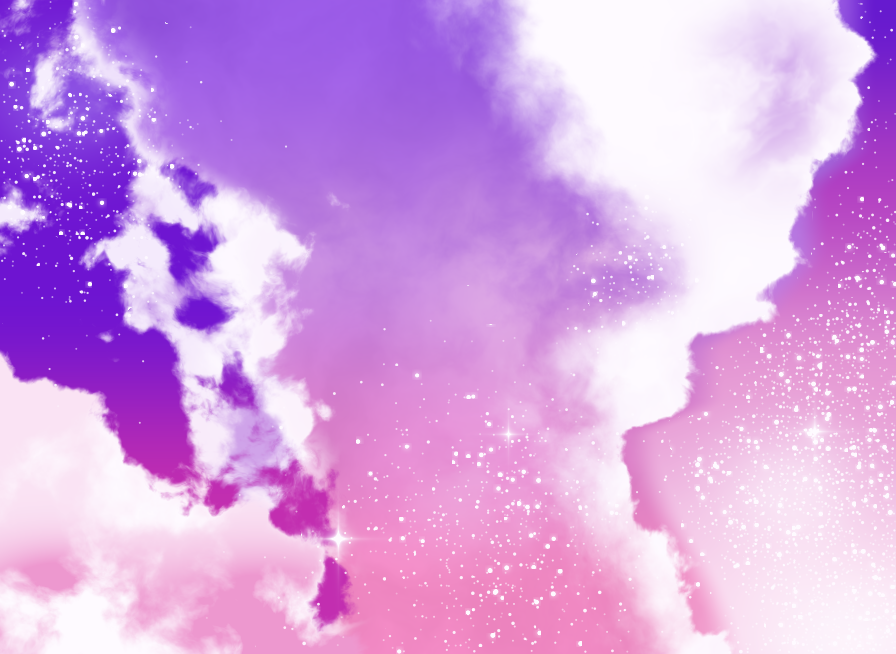
A WebGL 2 fragment shader for this texture:

```glsl
#version 300 es
precision highp float;
// Violet to pink sky with billowing white clouds, a hazy veil and scattered stars.
#define EDGE_ROUGH 0.24
#define EDGE_SOFT 0.024
#define RIM_WIDTH 0.04
#define WISP_GAIN 0.6
#define STAR_LAYERS 5
#define STAR_SIZE 0.0013
#define ASPECT 1.369
uniform vec2 u_resolution;
out vec4 outColor;
const vec3 WHITE = vec3(0.995, 0.98, 1.0);
const vec3 LILAC = vec3(0.78, 0.6, 0.91);
const vec3 PALE = vec3(0.93, 0.76, 0.91);
const vec3 PINK = vec3(0.92, 0.53, 0.78);

float hash(vec2 p) {
  vec3 q = fract(p.xyx * vec3(0.1031, 0.1030, 0.0973));
  q += dot(q, q.yzx + 33.33);
  return fract((q.x + q.y) * q.z);
}
float noise(vec2 p) {
  vec2 i = floor(p), f = fract(p);
  f = f * f * (3.0 - 2.0 * f);
  return mix(mix(hash(i), hash(i + vec2(1, 0)), f.x),
             mix(hash(i + vec2(0, 1)), hash(i + 1.0), f.x), f.y);
}
float fbm(vec2 p) {
  float sum = 0.0, amp = 0.5;
  for (int i = 0; i < 6; i++) {
    sum += amp * noise(p);
    p = mat2(1.6, 1.2, -1.2, 1.6) * p + 7.3;
    amp *= 0.53;
  }
  return sum;
}
// Smooth step whose ends may run in either direction.
float ramp(float a, float b, float x) {
  float t = clamp((x - a) / (b - a), 0.0, 1.0);
  return t * t * (3.0 - 2.0 * t);
}
float glow(vec2 p, float x, float y, float rx, float ry) {
  vec2 d = (p - vec2(x, y)) / vec2(rx, ry);
  return exp(-dot(d, d));
}
// Approximate signed depth inside an ellipse.
float puff(vec2 p, float x, float y, float rx, float ry) {
  return (1.0 - length((p - vec2(x, y)) / vec2(rx, ry))) * min(rx, ry);
}
// Bright core with a four-pointed flare.
float glint(vec2 p, float x, float y, float size) {
  vec2 a = abs(p - vec2(x, y)) / size;
  return exp(-a.x * 14.0 - a.y * 1.8) + exp(-a.y * 14.0 - a.x * 1.8) + 0.5 * exp(-dot(a, a) * 5.0);
}
float stars(vec2 p, float density) {
  float sum = 0.0;
  for (int i = 0; i < STAR_LAYERS; i++) {
    float scale = 24.0 + 19.0 * float(i);
    vec2 q = p * scale + 17.0 * float(i), cell = floor(q);
    float size = hash(cell + 91.3), r = STAR_SIZE * (0.3 + 1.7 * pow(size, 6.0));
    vec2 spot = 0.2 + 0.6 * vec2(hash(cell + 11.1), hash(cell + 47.9));
    float d = length(fract(q) - spot) / scale;
    float disc = 1.0 - smoothstep(r, r + 1.3 / u_resolution.y, d);
    float halo = step(0.93, size) * 0.35 * exp(-d * d * 25000.0);
    sum += step(hash(cell + 3.7), density) * (0.3 + 0.7 * size) * (disc + halo);
  }
  return sum;
}
void main() {
  vec2 p = gl_FragCoord.xy / u_resolution * vec2(ASPECT, 1.0);
  float x = p.x, y = p.y;
  vec2 warp = vec2(fbm(p * 5.0), fbm(p * 5.0 + 31.0)) - 0.5;
  float broad = fbm(p * 4.0 + warp), detail = fbm(p * 13.0 + warp + 5.0);
  float rough = (0.35 * broad + 0.65 * detail - 0.51) * EDGE_ROUGH;
  // Edges of the veil and of the tall cloud, as x along y.
  float veilLeft = 0.1 + 0.11 * ramp(1.0, 0.85, y) + 0.16 * ramp(0.8, 0.66, y) + 0.1 * ramp(0.46, 0.2, y);
  float tallRight = 0.98 + 0.1 * ramp(0.33, 0.39, y) + 0.09 * ramp(0.46, 0.53, y)
    + 0.07 * ramp(0.5, 0.62, y) + 0.07 * ramp(0.7, 0.78, y) + 0.13 * ramp(0.33, 0.0, y);
  float tallLeft = 0.73 + 0.12 * ramp(1.0, 0.75, y) + 0.14 * ramp(0.75, 0.6, y)
    - 0.12 * ramp(0.56, 0.44, y) + 0.12 * ramp(0.28, 0.0, y);
  // Deep sky on both sides.
  vec3 west = mix(vec3(0.43, 0.08, 0.82), vec3(0.76, 0.18, 0.69), ramp(0.56, 0.22, y));
  west = mix(west, vec3(0.6, 0.42, 0.92), 0.7 * glow(p, 0.1, 0.85, 0.13, 0.1));
  vec3 east = mix(vec3(0.4, 0.1, 0.81), vec3(0.7, 0.25, 0.76), ramp(1.0, 0.68, y));
  east = mix(east, vec3(0.9, 0.6, 0.83), ramp(0.74, 0.4, y));
  east = mix(east, vec3(0.97, 0.82, 0.92), ramp(0.42, 0.08, y));
  vec3 col = mix(west, east, ramp(0.6, 0.9, x));
  // Hazy veil with faint wisps and a bright rim.
  vec3 veil = mix(vec3(0.58, 0.33, 0.88), vec3(0.72, 0.47, 0.87), ramp(1.0, 0.56, y));
  veil = mix(veil, vec3(0.87, 0.51, 0.8), ramp(0.64, 0.3, y));
  veil = mix(veil, vec3(0.95, 0.54, 0.77), ramp(0.34, 0.1, y)) + (broad - 0.5) * 0.13;
  float wisp = glow(p, 0.77, 0.55, 0.14, 0.17) + 0.6 * glow(p, 0.5, 0.62, 0.11, 0.1)
    + 0.7 * glow(p, 0.74, 0.24, 0.13, 0.09) + 1.3 * glow(p, 0.95, 0.6, 0.1, 0.12);
  veil = mix(veil, PALE, min(WISP_GAIN * wisp * ramp(0.32, 0.68, 0.5 * (broad + detail)), 1.0));
  float inVeil = x - veilLeft + rough, rim = (inVeil - 0.015) / RIM_WIDTH;
  col = mix(col, veil, ramp(0.0, EDGE_SOFT, inVeil) * ramp(0.03, -0.03, x - tallRight));
  col = mix(col, WHITE, 0.85 * exp(-rim * rim) * ramp(0.36, 0.62, detail));
  // Tall cloud: crisp on the right, fading to the left.
  float tall = ramp(0.0, EDGE_SOFT, tallRight - x + rough) * ramp(-0.08, 0.09, x - tallLeft + rough);
  float shade = glow(p, 1.18, 0.86, 0.09, 0.12) + 0.6 * glow(p, 0.96, 0.6, 0.08, 0.08) + 0.2 * ramp(0.6, 0.4, y);
  col = mix(col, mix(WHITE, mix(PALE, LILAC, y), min(shade * ramp(0.28, 0.6, broad), 0.8)), tall);
  // Broken puffs along the left of the veil.
  float puffs = max(puff(p, 0.26, 0.55, 0.12, 0.07), puff(p, 0.39, 0.33, 0.085, 0.13));
  puffs = max(puffs, max(puff(p, 0.38, 0.66, 0.08, 0.04), puff(p, 0.23, 0.69, 0.04, 0.04)));
  puffs = max(puffs, max(puff(p, 0.32, 0.48, 0.09, 0.05), puff(p, 0.08, 0.95, 0.025, 0.06)));
  puffs = max(puffs, puff(p, 0.015, 0.67, 0.04, 0.025)) + rough * 1.3;
  col = mix(col, mix(WHITE, LILAC, 0.8 * ramp(0.66, 0.38, detail)), 0.93 * ramp(0.0, 0.04, puffs));
  // Low cloud bank, blushing towards the bottom.
  float bank = min(0.43 - 0.52 * x + 0.05 * glow(p, 0.16, y, 0.04, 1.0) - y, 0.53 - x) + rough;
  float blush = glow(p, 0.09, 0.08, 0.1, 0.07) + glow(p, 0.4, 0.04, 0.13, 0.09) + 0.4 * ramp(0.25, 0.0, y) + 0.2;
  blush *= ramp(0.3, 0.6, 0.4 * broad + 0.6 * detail);
  col = mix(col, mix(WHITE, PINK, min(blush, 0.85)), ramp(0.0, EDGE_SOFT, bank));
  // Bright haze, drifts of stars and a few flares.
  float haze = 0.75 * glow(p, 1.2, 0.26, 0.12, 0.1) + glow(p, 1.3, 0.02, 0.2, 0.14);
  col = mix(col, WHITE, min(haze, 1.0) * (0.6 + 0.4 * broad));
  float density = 0.5 * ramp(0.0, 0.12, x - tallRight) * ramp(0.85, 0.35, y) + 0.08 * step(tallRight, x)
    + 0.36 * glow(p, 0.1, 0.76, 0.13, 0.17) + 0.3 * glow(p, 0.76, 0.15, 0.2, 0.19) + 0.4 * glow(p, 0.96, 0.57, 0.07, 0.09);
  float light = stars(p, density * (0.4 + broad)) + glint(p, 0.517, 0.176, 0.045)
    + 0.7 * glint(p, 0.777, 0.336, 0.03) + 0.8 * glint(p, 1.245, 0.34, 0.04);
  outColor = vec4(clamp(mix(col, WHITE, min(light, 1.0)), 0.0, 1.0), 1.0);
}
```
